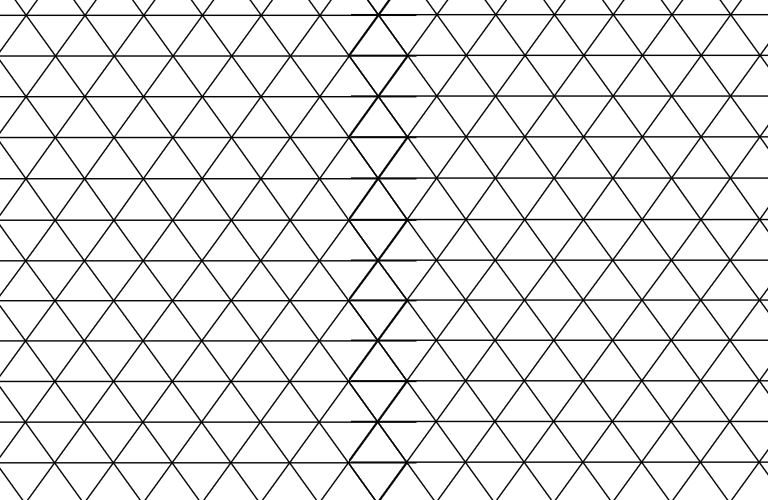
Reproduce this pattern procedurally as a WebGL 1 fragment shader.

```glsl
precision highp float;
// Fine black triangular lattice on white, about 13 cells across and 12 rows down.
// Two sheets of the lattice overlap near the middle with a slight misalignment,
// so the horizontal and rising lines double there; rows also sag a little midway.

uniform vec2 u_resolution;

// Distance to the nearest whole number
vec3 toNearest(vec3 v) {
  return abs(fract(v + 0.5) - 0.5);
}

// Ink coverage of the horizontal, falling and rising lines; y points down
vec3 latticeLines(vec2 p, float pixel) {
  float sag = 1.6 * exp(-pow((p.y - 238.0) / 65.0, 2.0));
  float row = (p.y - 15.0 - sag) / 40.68;
  float column = (p.x - 26.0 + (p.y - 15.0) / 447.0) / 58.75;

  vec3 families = vec3(row, column - 0.5 * row, column + 0.5 * row);
  vec3 dist = toNearest(families) * vec3(40.68, 47.6, 47.6);
  return clamp((0.71 - dist) / pixel + 0.5, 0.0, 1.0);
}

void main() {
  // The canvas spans 768 by 500 units, measured from its top left
  vec2 uv = gl_FragCoord.xy / u_resolution;
  vec2 p = vec2(uv.x, 1.0 - uv.y) * vec2(768.0, 500.0);
  float pixel = 768.0 / u_resolution.x;

  // Misalign the sheets along the falling lines, which therefore still coincide
  vec2 slip = vec2(0.24, 0.33);
  vec3 leftSheet = latticeLines(p - slip, pixel);
  vec3 rightSheet = latticeLines(p + slip, pixel);

  // Each sheet ends just past the seam; horizontals reach further than diagonals
  vec3 leftEnd = vec3(416.5, 408.0, 408.0);
  vec3 rightStart = vec3(351.0, 349.0, 349.0);
  leftSheet *= clamp((leftEnd - p.x) / pixel + 0.5, 0.0, 1.0);
  rightSheet *= clamp((p.x - rightStart) / pixel + 0.5, 0.0, 1.0);

  // Overlay the sheets, then the three line families
  vec3 clear = (1.0 - leftSheet) * (1.0 - rightSheet);
  float ink = 1.0 - clear.x * clear.y * clear.z;
  gl_FragColor = vec4(mix(vec3(1.0), vec3(0.02), ink), 1.0);
}
```
